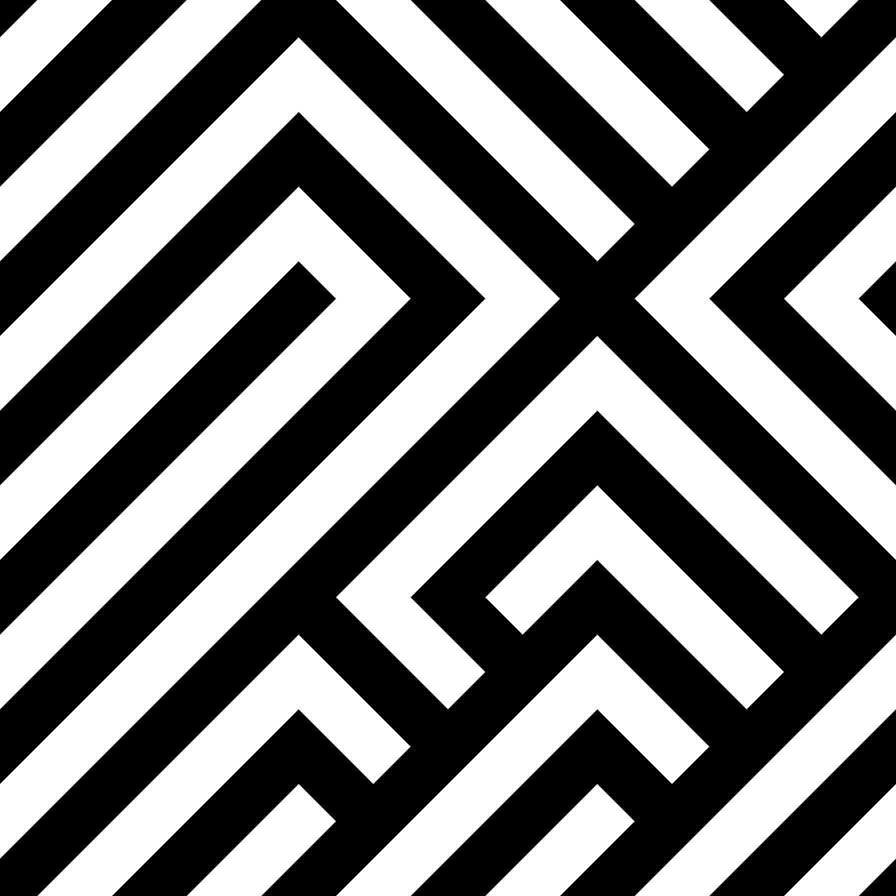
Give the GLSL for this pattern, as a WebGL 1 fragment shader.

```glsl
precision highp float;
// Three by three square tiles of diagonal black and white stripes that join into a maze.

uniform vec2 u_resolution;

const float TILES = 3.0;
const float PERIOD = 0.5;       // stripe period along a tile edge
const float HALF_WIDTH = 0.125; // half a white stripe along a tile edge
const float RISING = 0.0;
const float FALLING = 1.0;
const float SPLIT = 2.0;

// Picks entry 0, 1 or 2 of a triple.
float pick(vec3 values, float index) {
  return dot(values, vec3(equal(vec3(index), vec3(0.0, 1.0, 2.0))));
}

// Kind of tile at a cell, rows counted from the bottom.
float tileKind(vec2 cell) {
  vec3 bottom = vec3(RISING, SPLIT, SPLIT);
  vec3 middle = vec3(RISING, RISING, FALLING);
  vec3 top = vec3(RISING, FALLING, SPLIT);
  return pick(vec3(pick(bottom, cell.x), pick(middle, cell.x), pick(top, cell.x)), cell.y);
}

// Signed offset from the nearest white stripe, negative inside.
float stripes(float t) {
  return abs(mod(t, PERIOD) - 0.5 * PERIOD) - HALF_WIDTH;
}

// Signed distance to the white parts of one tile.
float tileDistance(vec2 p, float kind) {
  float across = p.x - p.y + 1.0; // constant along rising stripes
  float rising = stripes(across);
  float falling = stripes(p.x + p.y);

  // Falling stripes stop short of the diagonal; rising ones fill the other half.
  float upperHalf = max(falling, across - 1.0 + HALF_WIDTH);
  float lowerHalf = max(rising, 1.0 - across);
  float joined = min(upperHalf, lowerHalf);

  return pick(vec3(rising, falling, joined), kind) * sqrt(0.5);
}

void main() {
  vec2 grid = gl_FragCoord.xy / u_resolution * TILES;
  vec2 cell = min(floor(grid), TILES - 1.0);
  float pixel = TILES / min(u_resolution.x, u_resolution.y);

  float d = tileDistance(grid - cell, tileKind(cell));
  float white = clamp(0.5 - d / pixel, 0.0, 1.0);
  gl_FragColor = vec4(vec3(white), 1.0);
}
```
